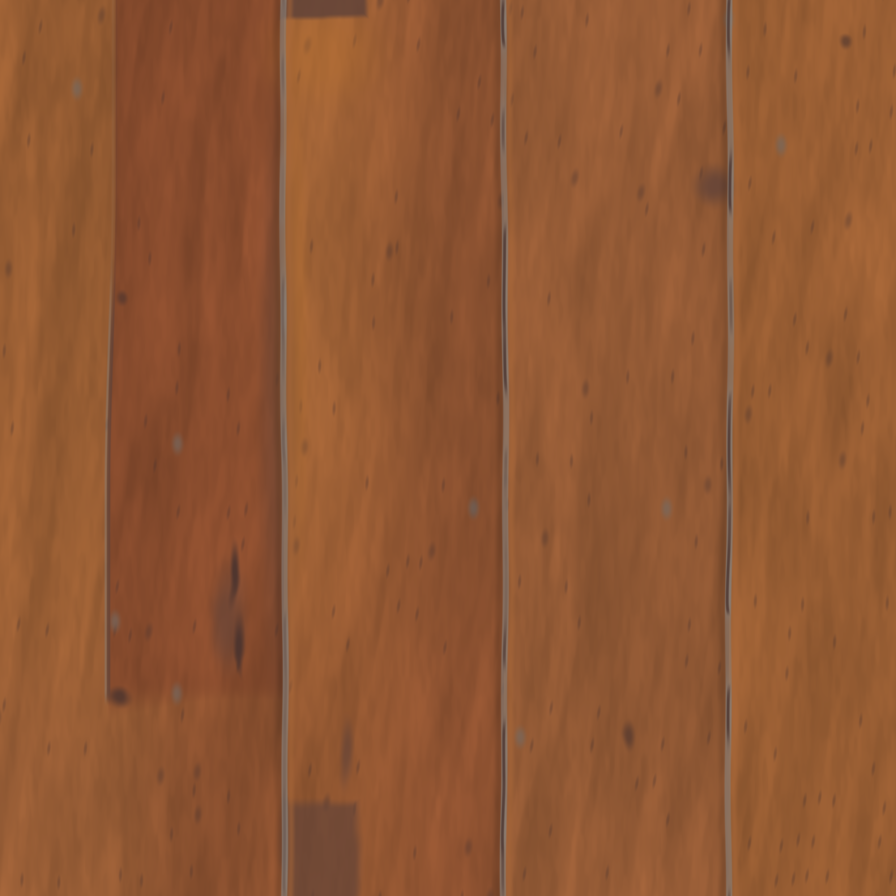
This texture is drawn by a WebGL 2 fragment shader. Its source:

```glsl
#version 300 es
precision highp float;
// Worn wooden floor: upright boards parted by narrow grey seams, with one
// short inset strip. Grain is blended cellular noise stretched along the
// boards; cracks, knots and patches are soft ellipses and boxes.
uniform vec2 u_resolution;
out vec4 fragColor;

const vec3 AMBER = vec3(0.61, 0.375, 0.205);
const vec3 BROWN = vec3(0.575, 0.352, 0.208);
const vec3 RUSSET = vec3(0.525, 0.292, 0.175);
const vec3 GOLD = vec3(0.70, 0.43, 0.19);
const vec3 PLUM = vec3(0.38, 0.26, 0.22);
const vec3 DARK = vec3(0.29, 0.20, 0.18);
const vec3 GREY = vec3(0.53, 0.49, 0.46);

vec2 hash2(vec2 p) {
  vec3 q = fract(p.xyx * vec3(0.1031, 0.1030, 0.0973));
  q += dot(q, q.yzx + 33.33);
  return fract((q.xx + q.yz) * q.zy);
}

// Smoothly blended cell values, from -1 to 1
float cellTone(vec2 p) {
  vec2 id = floor(p), f = fract(p);
  float sum = 0.0, total = 0.0;
  for (int j = -1; j <= 1; j++)
    for (int i = -1; i <= 1; i++) {
      vec2 o = vec2(i, j), h = hash2(id + o + 40.0);
      vec2 d = o + 0.2 + 0.6 * h - f;
      float w = exp(-5.0 * dot(d, d));
      sum += w * (2.0 * fract(h.x * 7.3 + h.y * 5.1) - 1.0);
      total += w;
    }
  return sum / total;
}

// Scattered narrow pores; only some cells hold one
float pores(vec2 p, float share) {
  vec2 id = floor(p), h = hash2(id + 91.0);
  vec2 d = (fract(p) - 0.3 - 0.4 * h) / vec2(0.16, 0.25);
  float present = step(1.0 - share, fract(h.x * 9.7 + h.y * 3.7));
  return present * (1.0 - smoothstep(0.1, 1.0, length(d)));
}

float spot(vec2 p, vec2 center, vec2 radius) {
  return 1.0 - smoothstep(0.15, 1.0, length((p - center) / radius));
}

float box(vec2 p, vec2 low, vec2 high, float soft) {
  vec2 d = min(p - low, high - p);
  return smoothstep(-soft, soft, min(d.x, d.y));
}

float line(float d, float halfWidth, float soft) {
  return 1.0 - smoothstep(halfWidth - soft, halfWidth + soft, abs(d));
}

float wobble(float y, float phase) {
  return 0.0014 * sin(6.0 * y + phase) + 0.0006 * sin(31.0 * y + phase * 2.0);
}

// Grey gap with a broken dark core and a pale worn rim
vec3 seam(vec3 color, vec2 p, float x, float gap, float soft) {
  float d = p.x - x - wobble(p.y, x * 20.0);
  float wear = cellTone(vec2(x * 50.0, p.y * 16.0));
  color = mix(color, color * 0.87, line(d + 0.006, 0.004, 0.004));
  color = mix(color, AMBER * 1.08, 0.5 * line(d - 0.007, 0.003, 0.003));
  color = mix(color, GREY, (0.75 + 0.2 * wear) * line(d, 0.0034, soft));
  float core = line(d + 0.0014 * wear, 0.0016, soft);
  return mix(color, DARK, gap * core * smoothstep(-0.5, 0.4, wear));
}

vec3 boards(vec2 p, float soft) {
  vec3 color = mix(AMBER, BROWN, 0.7 * (1.0 - smoothstep(0.1, 0.4, p.y)));
  float edge = 0.121 + 0.008 * smoothstep(0.45, 0.8, p.y);
  float strip = smoothstep(-soft, soft, p.x - edge) * smoothstep(0.19, 0.24, p.y);
  float red = max(strip, 0.6 * smoothstep(0.1, 0.25, p.x));
  color = mix(color, RUSSET, red);
  vec3 middle = mix(AMBER, mix(BROWN, RUSSET, 0.5), smoothstep(0.33, 0.53, p.x));
  middle = mix(middle, RUSSET, 0.35 * (1.0 - smoothstep(0.1, 0.6, p.y)));
  color = mix(color, middle, step(0.317, p.x));
  color = mix(color, BROWN, step(0.563, p.x));
  return mix(color, AMBER, step(0.814, p.x));
}

void main() {
  vec2 p = gl_FragCoord.xy / u_resolution;
  float soft = max(0.0012, 0.75 / u_resolution.x);
  float board = step(0.317, p.x) + step(0.563, p.x) + step(0.814, p.x);
  vec3 color = boards(p, soft);

  // Slanted figure, fine grain and mottling differ from board to board
  vec2 g = vec2(p.x - 0.10 * p.y + 0.006 * sin(9.0 * p.y + board), p.y + board * 3.7);
  float grain = 0.055 * cellTone(g * vec2(45.0, 7.0)) + 0.04 * cellTone(g * vec2(110.0, 16.0))
    + 0.05 * cellTone(g * vec2(13.0, 4.0)) + 0.025 * cellTone(p * vec2(210.0, 45.0));
  color *= 1.0 + grain;
  color = mix(color, DARK, 0.32 * pores(g * vec2(55.0, 22.0), 0.16));
  color = mix(color, DARK, 0.35 * pores(g * vec2(26.0, 18.0) + 7.0, 0.06));
  color = mix(color, GREY * 0.85, 0.6 * pores(p * vec2(18.0, 15.0) + 3.0, 0.025));

  // Golden edge and worn plum patches beside the first full seam
  float rough = 0.004 * cellTone(p * 30.0);
  vec2 q = p + rough;
  color = mix(color, GOLD, 0.65 * spot(p, vec2(0.325, 0.62), vec2(0.025, 0.38)));
  color = mix(color, GOLD, 0.45 * spot(p, vec2(0.36, 0.94), vec2(0.09, 0.08)));
  color = mix(color, PLUM, 0.65 * box(q, vec2(0.317, -0.1), vec2(0.399, 0.105), 0.007));
  color = mix(color, PLUM, 0.85 * box(q, vec2(0.317, 0.983), vec2(0.41, 1.1), 0.004));
  color = mix(color, PLUM, 0.6 * spot(q, vec2(0.387, 0.16), vec2(0.010, 0.05)));
  color = mix(color, PLUM, 0.4 * spot(p, vec2(0.312, 0.55), vec2(0.03, 0.45)));

  // Long crack, strip end and knots
  color = mix(color, PLUM, 0.6 * spot(q, vec2(0.255, 0.31), vec2(0.026, 0.08)));
  color = mix(color, DARK, 0.9 * spot(q, vec2(0.261, 0.36), vec2(0.007, 0.045)));
  color = mix(color, DARK, 0.9 * spot(q, vec2(0.268, 0.28), vec2(0.007, 0.045)));
  color = mix(color, DARK, 0.8 * spot(q, vec2(0.132, 0.221), vec2(0.02, 0.014)));
  color = mix(color, DARK, 0.6 * spot(q, vec2(0.134, 0.665), vec2(0.008, 0.012)));
  color = mix(color, PLUM, 0.75 * spot(q, vec2(0.795, 0.79), vec2(0.03, 0.03)));
  color = mix(color, DARK, 0.6 * spot(q, vec2(0.943, 0.953), vec2(0.009, 0.012)));
  color = mix(color, DARK, 0.6 * spot(q, vec2(0.703, 0.18), vec2(0.009, 0.022)));

  // Short strip edge, then the full seams
  float edge = p.x - 0.121 - 0.008 * smoothstep(0.45, 0.8, p.y);
  float reach = smoothstep(0.21, 0.23, p.y) * (1.0 - 0.8 * smoothstep(0.62, 0.72, p.y));
  color = mix(color, PLUM, 0.75 * reach * line(edge, 0.002, soft));
  color = mix(color, GREY, 0.5 * reach * line(edge + 0.003, 0.0012, soft));
  color = seam(color, p, 0.317, 0.3, soft);
  color = seam(color, p, 0.563, 0.8, soft);
  color = seam(color, p, 0.814, 0.8, soft);
  fragColor = vec4(color, 1.0);
}
```
